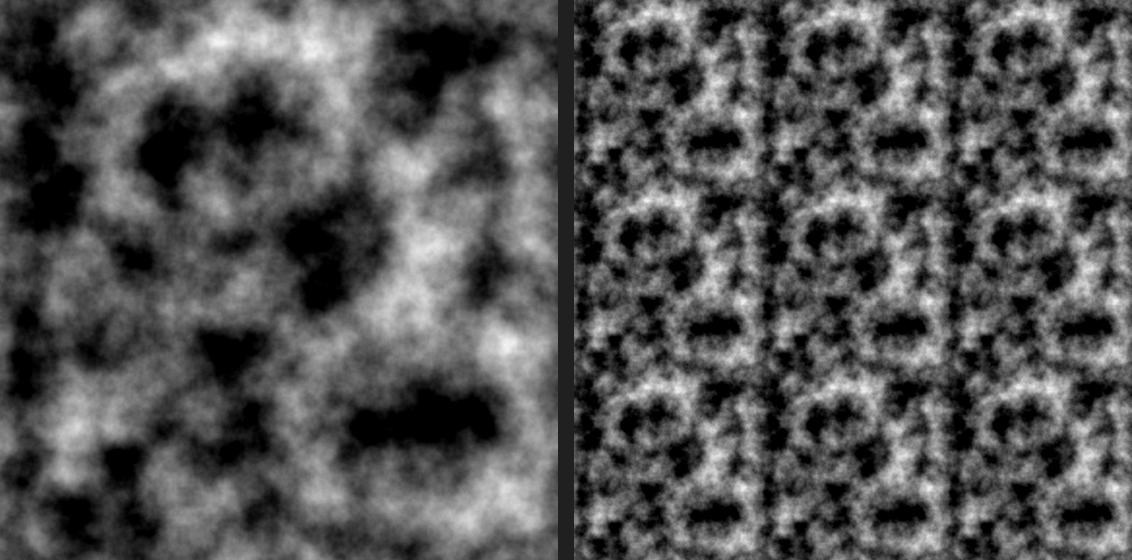
Left: one tile. Right: repeated 3 by 3.
This texture is drawn by a WebGL 1 fragment shader. Its source:

```glsl
precision highp float;
// Soft grey clouds with clipped black hollows, made of tiling gradient noise.
uniform vec2 u_resolution;

const float TAU = 6.2831853;

float hash(vec2 p, float seed) {
  vec3 q = fract(vec3(p.xyx + seed * 7.31) * vec3(0.1031, 0.1030, 0.0973));
  q += dot(q, q.yzx + 33.33);
  return fract((q.x + q.y) * q.z);
}

// Slope contribution of one lattice corner; the lattice wraps at the period.
float corner(vec2 cell, vec2 offset, vec2 local, float period, float seed) {
  float angle = TAU * hash(mod(cell + offset, period), seed);
  return dot(vec2(cos(angle), sin(angle)), local - offset);
}

float gradientNoise(vec2 p, float period, float seed) {
  vec2 cell = floor(p);
  vec2 f = fract(p);
  vec2 fade = f * f * f * (f * (f * 6.0 - 15.0) + 10.0);
  float low = mix(corner(cell, vec2(0.0, 0.0), f, period, seed),
                  corner(cell, vec2(1.0, 0.0), f, period, seed), fade.x);
  float high = mix(corner(cell, vec2(0.0, 1.0), f, period, seed),
                   corner(cell, vec2(1.0, 1.0), f, period, seed), fade.x);
  return mix(low, high, fade.y);
}

// Octaves double in frequency and halve in strength.
float clouds(vec2 uv) {
  float sum = 0.0;
  float period = 6.0;
  float strength = 1.0;
  for (int octave = 0; octave < 6; octave++) {
    sum += strength * gradientNoise(uv * period, period, float(octave) + 3.0);
    period *= 2.0;
    strength *= 0.5;
  }
  return sum;
}

void main() {
  vec2 uv = gl_FragCoord.xy / u_resolution;
  float grey = clamp(0.325 + 0.87 * clouds(uv), 0.0, 1.0);
  gl_FragColor = vec4(vec3(grey), 1.0);
}
```
